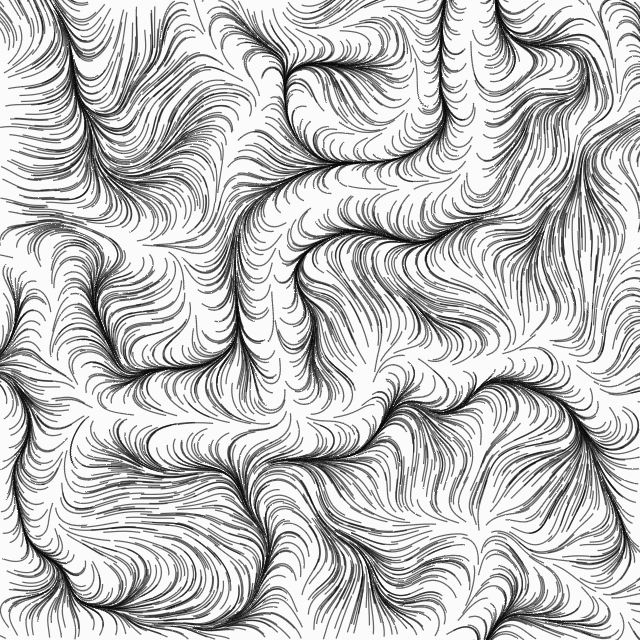
Reproduce this pattern procedurally as a Shadertoy shader.

```glsl
// Fine ink hairs that follow a noise flow field and gather into dark ridges.

#define FIELD_SCALE 3.2     // noise cells across the canvas
#define FIELD_TURNS 1.85    // full turns of direction per unit of noise
#define FIELD_GAIN 0.42     // amplitude ratio between octaves
#define SEEDS 58.0          // hair roots along one side
#define HAIR_LENGTH 0.09    // longest hair
#define HAIR_WIDTH 0.00195
#define HAIR_OPACITY 0.62
#define STEPS 22            // trace steps along a hair
#define PAPER vec3(0.985)
#define INK vec3(0.03)

const float TAU = 6.2831853;

// Three random values per lattice cell.
vec3 hash3(vec2 cell) {
    vec3 q = fract(cell.xyx * vec3(0.1031, 0.1030, 0.0973));
    q += dot(q, q.yxz + 33.33);
    return fract((q.xxy + q.yzz) * q.zyx);
}

// Value noise: x is the value, yz its gradient.
vec3 noiseGrad(vec2 p) {
    vec2 cell = floor(p), f = p - cell;
    vec2 s = f * f * f * (f * (f * 6.0 - 15.0) + 10.0);
    vec2 ds = 30.0 * f * f * (f - 1.0) * (f - 1.0);
    float a = hash3(cell).x;
    float b = hash3(cell + vec2(1, 0)).x;
    float c = hash3(cell + vec2(0, 1)).x;
    float d = hash3(cell + vec2(1, 1)).x;
    float k = a - b - c + d;
    float value = a + (b - a) * s.x + (c - a) * s.y + k * s.x * s.y;
    return vec3(value, ds * (vec2(b - a, c - a) + k * s.yx));
}

// Flow angle and its gradient, summed over three octaves.
vec3 flowAngle(vec2 p) {
    vec3 sum = vec3(0);
    float freq = FIELD_SCALE, amp = FIELD_TURNS * TAU;
    for (int i = 0; i < 3; i++) {
        vec3 n = noiseGrad(p * freq + 17.3 * float(i + 1));
        sum += amp * vec3(n.x, n.yz * freq);
        freq *= 2.0;
        amp *= FIELD_GAIN;
    }
    return sum;
}

// Share of paper left visible by hairs rooted near p.
// spread is the width here of a bundle that has unit width at the pixel.
float rootsNear(vec2 p, vec2 dir, float spread, float arc, float stepLen,
                float pixel, vec2 canvas) {
    float light = 1.0;
    vec2 home = floor(p * SEEDS);
    for (int j = -1; j <= 1; j++)
    for (int i = -1; i <= 1; i++) {
        vec2 cell = home + vec2(i, j);
        vec3 rnd = hash3(cell + 71.0);
        vec2 root = (cell + rnd.xy) / SEEDS;
        if (any(lessThan(root, vec2(0))) || any(greaterThan(root, canvas))) continue;

        vec2 offset = root - p;
        float along = dot(offset, dir);
        if (along < -0.5 * stepLen || along >= 0.5 * stepLen) continue;

        float side = abs(dot(offset, vec2(-dir.y, dir.x))) / spread;
        float travelled = arc - along;
        float hairLen = HAIR_LENGTH * mix(0.6, 1.0, rnd.z);
        float cover = clamp((0.5 * HAIR_WIDTH - side) / pixel + 0.5, 0.0, 1.0);
        cover *= clamp(travelled / pixel + 0.5, 0.0, 1.0);
        cover *= clamp((hairLen - travelled) / pixel + 0.5, 0.0, 1.0);
        light *= 1.0 - HAIR_OPACITY * cover;
    }
    return light;
}

void mainImage(out vec4 fragColor, in vec2 fragCoord) {
    float pixel = 1.0 / iResolution.y;
    vec2 canvas = iResolution.xy * pixel;
    vec2 p = fragCoord * pixel;
    float stepLen = HAIR_LENGTH / float(STEPS);
    float light = 1.0, spread = 1.0;

    // Walk upstream and collect every root whose hair reaches this pixel.
    for (int i = 0; i <= STEPS; i++) {
        vec3 flow = flowAngle(p);
        vec2 dir = vec2(cos(flow.x), sin(flow.x));
        light *= rootsNear(p, dir, spread, float(i) * stepLen, stepLen, pixel, canvas);
        if (light < 0.01) break;

        // Midpoint step; converging flow widens the bundle upstream.
        float mid = flow.x - 0.5 * stepLen * dot(dir, flow.yz);
        p -= stepLen * vec2(cos(mid), sin(mid));
        spread *= exp(-stepLen * dot(vec2(-dir.y, dir.x), flow.yz));
    }
    fragColor = vec4(mix(INK, PAPER, light), 1.0);
}
```
